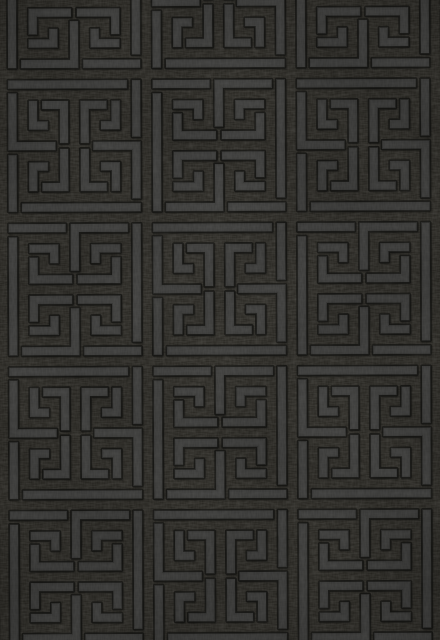
This pattern is drawn by a Shadertoy shader. Its source:

```glsl
#define SPAN 21.32                    // lattice units across the canvas
#define PITCH 7.0                     // lattice units per tile
#define ORIGIN vec2(10.634, 14.0)     // centre of the middle tile, y down
#define TILT 0.004
#define BAR_HALF 0.23
#define LINE 0.075
#define WEAVE 0.085
#define GROUND vec3(0.206, 0.200, 0.181)
#define BAR vec3(0.254, 0.254, 0.248)
#define INK vec3(0.075, 0.075, 0.066)

vec2 hash2(vec2 p) {
    return fract(sin(vec2(dot(p, vec2(127.1, 311.7)), dot(p, vec2(269.5, 183.3)))) * 43758.5);
}

// Cellular noise: distance to the nearest scattered point
float cellular(vec2 p) {
    vec2 cell = floor(p), f = fract(p);
    float nearest = 4.0;
    for (int j = -1; j <= 1; j++)
        for (int i = -1; i <= 1; i++) {
            vec2 o = vec2(i, j);
            vec2 r = o + hash2(cell + o) - f;
            nearest = min(nearest, dot(r, r));
        }
    return sqrt(nearest);
}

// Straight bar between two lattice points, corners slightly rounded
float bar(vec2 p, vec2 a, vec2 b) {
    const float corner = 0.04;
    vec2 q = abs(p - 0.5 * (a + b)) - 0.5 * abs(b - a) - BAR_HALF + corner;
    return length(max(q, 0.0)) + min(max(q.x, q.y), 0.0) - corner;
}

// Half of the frame; the other half is its half-turn
float halfFrame(vec2 p) {
    float d = bar(p, vec2(-3.0, -3.0), vec2(2.35, -3.0));
    d = min(d, bar(p, vec2(3.0, -3.0), vec2(3.0, -0.64)));
    d = min(d, bar(p, vec2(-3.0, -2.37), vec2(-3.0, 0.0)));
    return min(d, bar(p, vec2(-3.0, 0.0), vec2(-1.115, 0.0)));
}

// Two nested hooks, mirrored into all four quadrants
float hooks(vec2 p) {
    p = abs(p);
    float d = bar(p, vec2(0.5, 0.34), vec2(0.5, 2.0));
    d = min(d, bar(p, vec2(0.5, 2.0), vec2(1.36, 2.0)));
    d = min(d, bar(p, vec2(2.0, 1.0), vec2(2.0, 2.0)));
    return min(d, bar(p, vec2(1.49, 1.0), vec2(2.0, 1.0)));
}

// Tiles in a checkerboard, every other one given a quarter turn
float fretwork(vec2 p) {
    vec2 id = floor(p / PITCH + 0.5);
    p -= id * PITCH;
    if (mod(id.x + id.y, 2.0) > 0.5) p = vec2(p.y, -p.x);
    return min(min(halfFrame(p), halfFrame(-p)), hooks(p));
}

void mainImage(out vec4 fragColor, in vec2 fragCoord) {
    vec2 uv = fragCoord / iResolution.xy;
    vec2 q = vec2(fragCoord.x, iResolution.y - fragCoord.y) * SPAN / iResolution.x - ORIGIN;
    vec2 p = vec2(q.x - TILT * q.y, (q.y + TILT * q.x) * 1.006);
    float pixel = SPAN / iResolution.x;

    // Slow drift in tone and in the depth of the grooves
    float drift = sin(p.x * 0.61 + 1.7 * sin(p.y * 0.37)) * sin(p.y * 0.53 + 1.3 * sin(p.x * 0.29));
    float wear = 0.84 + 0.14 * sin(p.x * 1.9 + 2.0 * sin(p.y * 1.3)) * sin(p.y * 2.3 + p.x * 0.7);

    // Linen threads in both directions
    float weft = cellular(p * vec2(2.2, 11.0)) - 0.5;
    float warp = cellular(p * vec2(10.0, 2.6) + 40.0) - 0.5;
    vec3 cloth = GROUND + WEAVE * (0.75 * weft + 0.45 * warp);

    // Smooth raised bars with a faint grain and a soft sheen
    float d = fretwork(p);
    float sheen = smoothstep(0.0, BAR_HALF, -d) - 0.5;
    float tone = hash2(floor(p / PITCH + 0.5)).x - 0.5;
    vec3 raised = BAR + 0.016 * sheen + 0.014 * tone + 0.03 * (0.5 * weft + warp);

    // Cast shadow to the lower right, then bar, then pressed outline
    float shadow = 1.0 - smoothstep(-0.02, 0.09, fretwork(p - vec2(0.05, 0.06)));
    vec3 color = mix(cloth, INK, 0.45 * shadow * wear);
    color = mix(color, raised, clamp(0.5 - d / pixel, 0.0, 1.0));
    float groove = 1.0 - smoothstep(0.01, max(LINE, pixel), abs(d - 0.01));
    color = mix(color, INK, 0.9 * groove * wear);

    // Uneven light, falling off toward the borders
    vec2 c = uv - 0.5;
    color *= 1.03 + 0.05 * drift - 0.32 * dot(c, c);
    fragColor = vec4(color, 1.0);
}
```
